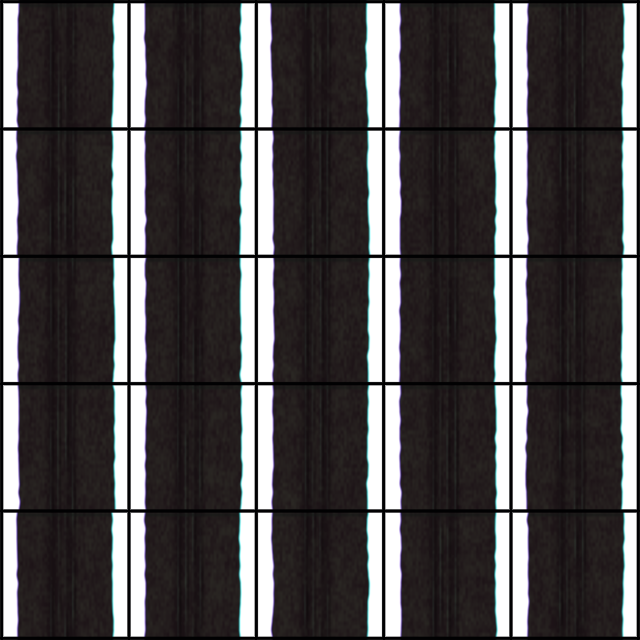
Reproduce this pattern procedurally as a Shadertoy shader.

```glsl
// A five by five sheet of dark cloth strips on white, divided by thin black lines.
// Each cell draws one upright strip with wavering, colour-fringed edges, a fine
// woven grain and faint threads down its middle; hashed noise varies every cell.

const float CELLS = 5.0;             // repeats across and down
const float MARGIN = 0.0026;         // canvas edge to centre of the outer lines
const float LINE_HALF = 0.0026;      // half width of the grid lines, canvas units
const float STRIP_LEFT = 0.127;      // strip edges, cell units
const float STRIP_RIGHT = 0.875;
const float CELL_SHIFT = 0.014;      // sideways variation between cells
const float EDGE_WAVER = 0.014;      // slow bend of the edges
const float EDGE_FRAY = 0.012;       // small nicks in the edges
const float EDGE_SOFT = 0.011;       // blur of the edges, cell units
const vec3 LEFT_FRINGE = vec3(0.000, -0.001, 0.003);
const vec3 RIGHT_FRINGE = vec3(-0.004, 0.002, 0.002);
const vec2 GRAIN = vec2(46.0, 34.0); // weave density per cell
const vec3 PAPER = vec3(1.0);
const vec3 UMBER = vec3(0.115, 0.078, 0.092);
const vec3 OLIVE = vec3(0.165, 0.155, 0.138);
const vec3 THREAD = vec3(0.030, 0.065, 0.050);
const vec3 INK = vec3(0.004, 0.003, 0.006);

float hash(vec2 p) {
    vec3 q = fract(vec3(p.xyx) * 0.1031);
    q += dot(q, q.yzx + 33.33);
    return fract((q.x + q.y) * q.z);
}

float noise(vec2 p) {
    vec2 i = floor(p), f = fract(p);
    f = f * f * (3.0 - 2.0 * f);
    return mix(mix(hash(i), hash(i + vec2(1, 0)), f.x),
               mix(hash(i + vec2(0, 1)), hash(i + vec2(1, 1)), f.x), f.y);
}

// Offset of one strip edge at height y
float waver(float y, float seed) {
    float slow = noise(vec2(y * 2.5, seed)) - 0.5;
    float fray = noise(vec2(y * 14.0, seed + 7.0)) - 0.5;
    return EDGE_WAVER * slow + EDGE_FRAY * fray;
}

// Soft bump of given width around a centre
float band(float x, float centre, float width) {
    float d = (x - centre) / width;
    return exp(-d * d);
}

vec3 cloth(vec2 c, float seed) {
    // Woven grain over broad mottling
    vec2 g = c * GRAIN + seed * 3.0;
    float weave = 0.6 * noise(g) + 0.4 * noise(g * vec2(1.3, 0.45) + 19.0);
    float mottle = noise(c * vec2(9.0, 7.0) + seed);
    float tone = 0.46 + 0.95 * (weave - 0.5) + 0.35 * (mottle - 0.5);

    // Dark folds either side of the middle
    float fold = band(c.x, 0.40, 0.05) + 0.9 * band(c.x, 0.54, 0.045);
    vec3 col = mix(UMBER, OLIVE, clamp(tone - 0.4 * fold, 0.0, 1.0));
    col *= 1.0 - 0.18 * fold;

    // Thin threads that come and go along their length
    for (int i = 0; i < 4; i++) {
        float k = float(i);
        float x = 0.385 + 0.058 * k + 0.008 * (hash(vec2(seed, k)) - 0.5);
        float fade = noise(vec2(c.y * 4.0, seed + 11.0 * k));
        col += THREAD * band(c.x, x, 0.008) * fade;
        col *= 1.0 - 0.3 * band(c.x, x + 0.02, 0.009) * fade;
    }

    // Cool, dim rim under the upper line
    float rim = band(c.y, 0.97, 0.015);
    return mix(col, vec3(0.075, 0.095, 0.085), 0.5 * rim);
}

void mainImage(out vec4 fragColor, in vec2 fragCoord) {
    vec2 uv = fragCoord / iResolution.xy;
    float pixel = 1.0 / min(iResolution.x, iResolution.y);
    float pitch = (1.0 - 2.0 * MARGIN) / CELLS;
    vec2 p = (uv - MARGIN) / pitch;
    vec2 id = clamp(floor(p), 0.0, CELLS - 1.0);
    vec2 c = p - id;
    float seed = 1.0 + floor(200.0 * hash(id + 3.0));

    // Strip between two uneven edges, each colour channel slightly displaced
    float shift = CELL_SHIFT * (hash(id + 41.0) - 0.5);
    float left = STRIP_LEFT + shift + waver(c.y, seed);
    float right = STRIP_RIGHT + shift + waver(c.y, seed + 53.0);
    vec3 outside = max(left - c.x + LEFT_FRINGE, c.x - right + RIGHT_FRINGE);
    float soft = max(EDGE_SOFT, 0.75 * pixel / pitch);
    vec3 paper = smoothstep(-soft, soft, outside);
    vec3 col = mix(cloth(c, seed), PAPER, paper);

    // Black grid over everything
    vec2 toLine = abs(p - round(p)) * pitch;
    float d = min(toLine.x, toLine.y) - LINE_HALF;
    float ink = 1.0 - smoothstep(-0.75 * pixel, 0.75 * pixel, d);
    fragColor = vec4(mix(col, INK, ink), 1.0);
}
```
